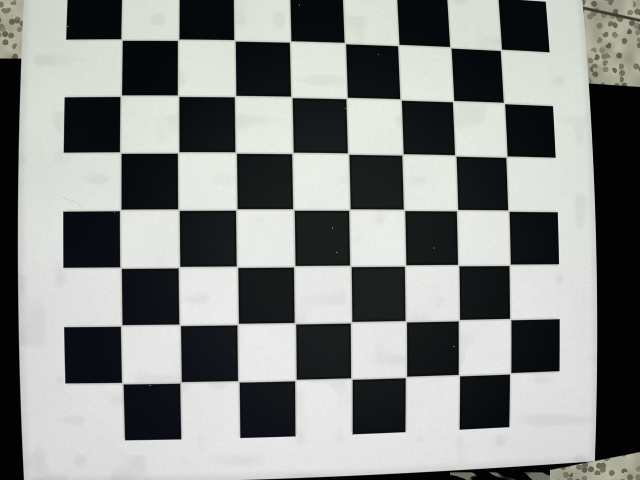
Write a WebGL 1 fragment shader that draws this pattern.

```glsl
precision highp float;
// A printed 9 x 8 checkerboard on a white sheet, seen through a slightly bulging lens.
// A polynomial warp turns canvas position into board cells; the sheet lies on black
// cloth over a terrazzo floor, with soft shading, stains, specks and grain.

#define BOARD vec2(9.0, 8.0)
#define SHEET_MIN vec2(-0.77, -3.0)
#define SHEET_MAX vec2(9.77, 8.73)
#define PAPER_TOP vec3(0.875, 0.895, 0.860)
#define PAPER_LOW vec3(0.890, 0.890, 0.895)
#define INK_DEEP vec3(0.020, 0.030, 0.040)
#define INK_LIT vec3(0.098, 0.115, 0.112)
#define INK_BLUE vec3(0.060, 0.070, 0.140)
#define STONE vec3(0.620, 0.620, 0.550)
#define CHIP vec3(0.410, 0.400, 0.340)
#define CLOTH vec3(0.006, 0.007, 0.010)
#define GRAIN 0.018

uniform vec2 u_resolution;

float hash(vec2 p) {
  vec3 q = fract(vec3(p.xyx) * 0.1031);
  q += dot(q, q.yzx + 33.33);
  return fract((q.x + q.y) * q.z);
}

float noise(vec2 p) {
  vec2 i = floor(p), f = fract(p);
  f = f * f * (3.0 - 2.0 * f);
  return mix(mix(hash(i), hash(i + vec2(1.0, 0.0)), f.x),
             mix(hash(i + vec2(0.0, 1.0)), hash(i + vec2(1.0)), f.x), f.y);
}

// Canvas position to board cells: x counts right, y counts down.
vec2 boardCoords(vec2 p) {
  float x = p.x, y = p.y - 0.0625;
  float u = 4.463 + x * (8.565 + x * (0.82 + 0.674 * x))
          + y * (0.153 + 0.33 * x) + y * y * (0.15 + 0.92 * x);
  float v = 4.0 - y * (8.5 + y * (0.2 + 0.35 * y))
          - x * (0.018 + 0.68 * y) - x * x * (0.087 + 0.69 * y);
  return vec2(u, v);
}

// Distance inside a box, negative outside.
float insideBox(vec2 p, vec2 lo, vec2 hi) {
  vec2 d = min(p - lo, hi - p);
  return min(d.x, d.y);
}

vec3 terrazzo(vec2 p) {
  vec2 q = p * 72.0;
  float nearest = 9.0, tone = 0.0;
  for (int j = -1; j <= 1; j++) {
    for (int i = -1; i <= 1; i++) {
      vec2 c = floor(q) + vec2(float(i), float(j));
      vec2 seed = c + vec2(hash(c), hash(c + 41.0));
      float d = length(q - seed);
      if (d < nearest) { nearest = d; tone = hash(c + 83.0); }
    }
  }
  float chip = smoothstep(0.55, 0.35, nearest) * step(0.5, tone);
  vec3 col = STONE * (0.94 + 0.22 * noise(p * 45.0));
  col = mix(col, CHIP * (0.55 + 0.7 * tone), chip);
  // Tile joint running across the upper right.
  float joint = abs(p.y - 0.483 + 0.22 * (p.x - 0.55));
  return mix(col, CHIP * 0.55, smoothstep(0.005, 0.001, joint) * step(0.0, p.x));
}

vec3 surroundings(vec2 p, float aa) {
  float side = step(0.0, p.x);
  float clothTop = mix(0.378, 0.326 - 0.07 * (p.x - 0.5625), side);
  float clothLow = mix(-1.0, -0.460 + 0.2 * (p.x - 0.575), step(0.48, p.x));
  float cloth = smoothstep(aa, -aa, p.y - clothTop)
              * smoothstep(-aa, aa, p.y - clothLow);
  vec3 col = mix(terrazzo(p), CLOTH, cloth);
  // Pale slanted scraps showing under the lower edge.
  float scraps = smoothstep(0.5, 0.65, noise(vec2(p.x * 42.0 + p.y * 60.0, p.y * 70.0)));
  scraps *= step(0.27, p.x) * step(p.x, 0.48) * smoothstep(-0.482, -0.486, p.y);
  return mix(col, STONE * 0.7, scraps);
}

void main() {
  vec2 p = (gl_FragCoord.xy - 0.5 * u_resolution) / u_resolution.y;
  float aa = 0.8 / u_resolution.y;
  vec2 g = boardCoords(p);
  float soft = max(0.014, 6.0 / u_resolution.y);

  // Checker cells, inset a little so that corners stay apart.
  vec2 cell = floor(g), f = abs(fract(g) - 0.5);
  float edge = 0.5 - max(f.x, f.y);
  float inBoard = insideBox(g, vec2(0.0), BOARD);
  float dark = (1.0 - mod(cell.x + cell.y, 2.0)) * step(0.0, inBoard);
  float ink = dark * smoothstep(0.0, 2.0 * soft, edge);

  // Paper: cool below, greenish above, with stains and a warm line along the cells.
  vec3 paper = mix(PAPER_LOW, PAPER_TOP, smoothstep(-0.35, 0.35, p.y));
  paper *= 1.035 - 0.17 * dot(p, p) + 0.025 * (noise(p * 7.0) - 0.5);
  paper -= 0.035 * smoothstep(0.72, 0.95, noise(p * 24.0 + 9.0));
  float seam = smoothstep(0.035, 0.0, edge) * step(0.04, inBoard);
  paper = mix(paper, vec3(0.74, 0.73, 0.66), 0.55 * seam);
  float scratch = abs(p.y - 0.075 + 0.65 * (p.x + 0.51) + 0.004 * sin(p.x * 90.0));
  paper -= 0.06 * smoothstep(0.002, 0.0, scratch) * smoothstep(0.03, 0.02, abs(p.x + 0.515));

  // Ink: lifted toward the middle, dark rims, blue cast at the lower left.
  float lift = smoothstep(0.58, 0.12, length(p - vec2(0.03, -0.05)));
  lift *= 0.45 + 0.55 * smoothstep(0.025, 0.07, edge);
  vec3 inkCol = mix(INK_DEEP, INK_LIT, lift) * (0.88 + 0.24 * hash(cell));
  inkCol = mix(inkCol, INK_BLUE, 0.35 * smoothstep(0.1, 0.7, -p.x - p.y));
  vec2 fleck = floor(g * 14.0);
  float speck = step(0.9975, hash(fleck + 5.0))
              * smoothstep(0.25, 0.1, length(fract(g * 14.0) - 0.5));
  inkCol += 0.4 * speck;

  // Sheet laid over the surroundings.
  float inSheet = insideBox(g, SHEET_MIN, SHEET_MAX);
  vec3 sheet = mix(paper, inkCol, ink) * (0.93 + 0.07 * smoothstep(0.0, 0.18, inSheet));
  vec3 col = mix(surroundings(p, aa), sheet, smoothstep(-soft, soft, inSheet));
  col += GRAIN * (noise(p * 300.0) - 0.5) * (0.4 + col);
  gl_FragColor = vec4(clamp(col, 0.0, 1.0), 1.0);
}
```
